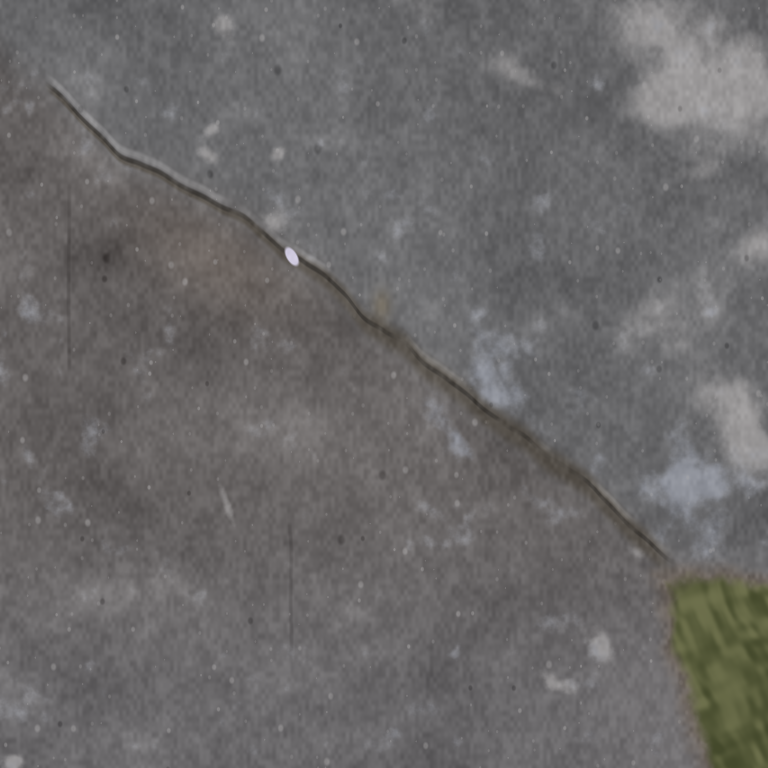
This texture is drawn by a WebGL 1 fragment shader. Its source:

```glsl
precision highp float;
// Weathered grey concrete crossed by a diagonal crack, with pale worn patches
// and a grassy corner. Layered value noise gives the grain; soft ellipses
// steer the wear, and a bent height line carries the crack and its dirt.

uniform vec2 u_resolution;

#define UPPER_GREY vec3(0.405, 0.405, 0.412)
#define LOWER_GREY vec3(0.390, 0.375, 0.372)
#define PALE_WEAR vec3(0.635, 0.625, 0.625)
#define BLUE_WEAR vec3(0.59, 0.605, 0.645)
#define DIRT vec3(0.325, 0.30, 0.265)
#define GRASS_DARK vec3(0.265, 0.285, 0.17)
#define GRASS_LIGHT vec3(0.43, 0.44, 0.30)
#define GRAIN 0.105
#define MOTTLE 0.13

vec2 p; // canvas position, 0 to 1

float hash(vec2 v) {
  vec3 q = fract(vec3(v.xyx) * 0.1031);
  q += dot(q, q.yzx + 33.33);
  return fract((q.x + q.y) * q.z);
}

float noise(vec2 v) {
  vec2 i = floor(v), f = fract(v);
  f = f * f * (3.0 - 2.0 * f);
  return mix(mix(hash(i), hash(i + vec2(1, 0)), f.x),
             mix(hash(i + vec2(0, 1)), hash(i + 1.0), f.x), f.y);
}

float fbm(vec2 v) {
  float sum = 0.0, amp = 0.516;
  for (int i = 0; i < 5; i++) {
    sum += amp * noise(v);
    v = mat2(1.6, 1.2, -1.2, 1.6) * v + 17.3;
    amp *= 0.5;
  }
  return sum;
}

// Soft ellipse: center, radii, angle in radians.
float spot(float x, float y, float rx, float ry, float angle) {
  vec2 d = p - vec2(x, y);
  float c = cos(angle), s = sin(angle);
  d = vec2(c * d.x + s * d.y, c * d.y - s * d.x) / vec2(rx, ry);
  return exp(-dot(d, d));
}

float crackHeight(float x) {
  float bend = (x - 0.145) / 0.055;
  return 0.936 - 0.7586 * x - 0.018 * exp(-bend * bend)
    + 0.022 * smoothstep(0.22, 0.34, x) - 0.009 * smoothstep(0.42, 0.49, x)
    - 0.013 * smoothstep(0.77, 0.86, x) + 0.01 * (noise(vec2(x * 38.0, 4)) - 0.5);
}

// Flecks of random size, one per chosen grid cell.
float flecks(vec2 v, float density) {
  vec2 id = floor(v);
  vec2 center = 0.3 + 0.4 * vec2(hash(id + 3.1), hash(id + 8.7));
  float radius = 0.1 + 0.17 * hash(id + 5.3);
  float d = length((fract(v) - center) * vec2(1, 0.75));
  return step(1.0 - density, hash(id)) * (1.0 - smoothstep(radius * 0.3, radius, d));
}

float hairline(float x, float bottom, float top) {
  float d = abs(p.x - x - 0.005 * (noise(vec2(p.y * 18.0, x * 50.0)) - 0.5));
  return (1.0 - smoothstep(0.0005, 0.004, d)) * smoothstep(bottom, bottom + 0.04, p.y)
    * (1.0 - smoothstep(top - 0.04, top, p.y));
}

void main() {
  p = gl_FragCoord.xy / u_resolution;
  float cloud = fbm(p * 9.0), rough = fbm(p * 27.0 + 40.0);
  float fine = 0.6 * noise(p * vec2(210, 140)) + 0.4 * noise(p * vec2(105, 65) + 9.0) - 0.5;
  float side = (p.y - crackHeight(p.x)) * 0.8;

  // Slab tone, browner below the crack.
  vec3 color = mix(LOWER_GREY, UPPER_GREY, smoothstep(-0.04, 0.03, side));
  color = mix(vec3(0.405, 0.398, 0.405), color, smoothstep(0.05, 0.4, p.y));
  color += MOTTLE * (cloud - 0.5) + 0.07 * (rough - 0.5);
  color += 0.035 * spot(0.4, 0.46, 0.2, 0.13, 0.5) - 0.045 * spot(0.14, 0.675, 0.035, 0.035, 0.0);
  color += vec3(0.02, 0.006, -0.008) * spot(0.28, 0.66, 0.12, 0.06, -0.5);
  color = mix(color, vec3(0.455, 0.445, 0.452), 0.8 * spot(0.85, 0.05, 0.07, 0.16, 0.25));

  // Broad pale wear on the right.
  float wear = spot(0.86, 0.97, 0.12, 0.05, -0.2) + spot(0.68, 0.9, 0.07, 0.024, -0.4)
    + spot(0.87, 0.87, 0.09, 0.045, 0.2) + spot(0.99, 0.88, 0.05, 0.08, 0.0)
    + 0.8 * spot(0.905, 0.775, 0.05, 0.028, 0.5) + 0.8 * spot(0.99, 0.68, 0.03, 0.025, 0.0)
    + 1.1 * spot(0.965, 0.445, 0.045, 0.085, 0.5) + 0.45 * spot(0.8, 0.6, 0.12, 0.07, 0.0)
    + 0.6 * spot(0.56, 0.99, 0.08, 0.025, -0.3);
  // Small isolated scuffs.
  float scuff = spot(0.278, 0.833, 0.014, 0.01, 0.4) + spot(0.274, 0.798, 0.018, 0.01, -0.5)
    + spot(0.362, 0.8, 0.012, 0.01, 0.5) + spot(0.352, 0.714, 0.022, 0.015, -0.3)
    + spot(0.292, 0.967, 0.018, 0.02, 0.0) + spot(0.458, 0.492, 0.011, 0.013, 0.0)
    + spot(0.295, 0.345, 0.007, 0.04, 0.35) + spot(0.715, 0.115, 0.04, 0.014, -0.6)
    + spot(0.783, 0.16, 0.014, 0.026, 0.4) + spot(0.83, 0.282, 0.022, 0.01, -0.5)
    + spot(0.019, 0.008, 0.013, 0.012, 0.0);
  // Cooler wear beside the lower crack.
  float cool = 0.8 * spot(0.665, 0.495, 0.085, 0.042, -0.65) + 0.9 * spot(0.595, 0.43, 0.05, 0.017, -0.9)
    + 0.6 * spot(0.69, 0.355, 0.045, 0.014, -0.6) + 0.9 * spot(0.885, 0.365, 0.085, 0.07, -0.6);
  float breakup = mix(cloud, rough, 0.45);
  color = mix(color, PALE_WEAR, 0.85 * smoothstep(0.62, 1.08, breakup + 0.48 * wear));
  color = mix(color, PALE_WEAR, 0.75 * smoothstep(0.7, 1.15, rough + 0.52 * scuff));
  color = mix(color, BLUE_WEAR, 0.8 * smoothstep(0.66, 1.08, rough + 0.45 * cool));
  color = mix(color, PALE_WEAR, 0.5 * flecks(p * 48.0, 0.055) + 0.3 * flecks(p * 85.0 + 31.4, 0.06));
  color -= 0.09 * flecks(p * 36.0 + 25.6, 0.035);

  // Crack: broad dirt, thin dark split, pale lip and chips.
  float along = smoothstep(0.055, 0.075, p.x) * (1.0 - smoothstep(0.85, 0.885, p.x));
  float width = mix(0.006, 0.021, smoothstep(0.25, 0.55, p.x));
  float dirt = 1.0 - smoothstep(width * 0.2, width, abs(side + 0.003));
  float split = (1.0 - smoothstep(0.001, 0.0042, abs(side))) * smoothstep(0.25, 0.55, rough);
  float lip = (1.0 - smoothstep(0.001, 0.006, abs(side - 0.008))) * smoothstep(0.48, 0.65, cloud);
  color = mix(color, DIRT + 0.12 * (rough - 0.5), 0.72 * along * dirt);
  color = mix(color, vec3(0.2, 0.19, 0.18), 0.65 * along * split) + 0.09 * along * lip;
  color = mix(color, vec3(0.5, 0.46, 0.39), 0.65 * spot(0.497, 0.602, 0.012, 0.02, 0.0));
  color = mix(color, vec3(0.8, 0.78, 0.86), smoothstep(0.35, 0.65, spot(0.38, 0.666, 0.008, 0.016, 0.55)));
  color -= 0.055 * (hairline(0.09, 0.5, 0.77) + hairline(0.379, 0.13, 0.34));
  color += GRAIN * fine;

  // Grass corner with a dry fringe.
  float inside = min(p.x - 0.922 + 0.34 * p.y - 0.4 * p.y * p.y, 0.245 - p.y) + 0.035 * (rough - 0.5);
  color = mix(color, vec3(0.43, 0.39, 0.355) + 0.16 * fine, 0.8 * smoothstep(-0.026, 0.004, inside));
  vec2 lean = p + vec2(0.45, -0.3) * p.yx + 0.025 * cloud;
  float blades = 0.6 * noise(lean * vec2(110, 30)) + 0.4 * noise(lean.yx * vec2(75, 28));
  vec3 grass = mix(GRASS_DARK, GRASS_LIGHT, smoothstep(0.2, 0.85, mix(blades, cloud, 0.25)));
  color = mix(color, grass, smoothstep(-0.004, 0.016, inside));

  gl_FragColor = vec4(clamp(color, 0.0, 1.0), 1.0);
}
```
